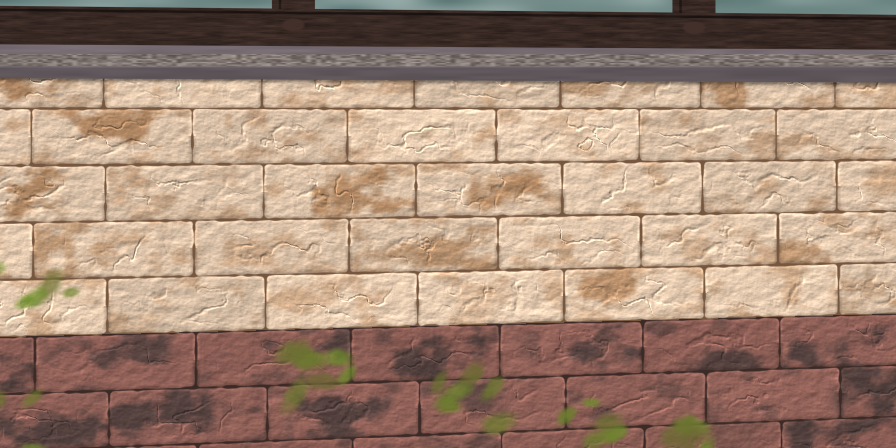
This texture is drawn by a Shadertoy shader. Its source:

```glsl
// Staggered cream and red stone bricks under a sill and window frame, with soft leaves in front.
#define ROW_HEIGHT 0.1276
#define FIRST_JOINT 0.2422
#define BRICK_WIDTH 0.366
#define NARROWING 0.0067
#define STAGGER 0.45
#define RED_ROW 4.0
#define JOINT 0.0054
#define CORNER 0.008
#define RELIEF 0.85
#define POST_PITCH 0.894
#define CLUSTERS 5
#define LEAVES 8

float hash(vec2 p) {
    return fract(sin(dot(p, vec2(127.1, 311.7))) * 43758.5453);
}

float noise(vec2 p) {
    vec2 i = floor(p), f = fract(p);
    f = f * f * (3.0 - 2.0 * f);
    vec2 e = vec2(0.0, 1.0);
    return mix(mix(hash(i), hash(i + e.yx), f.x),
               mix(hash(i + e.xy), hash(i + e.yy), f.x), f.y);
}

float fbm(vec2 p) {
    float sum = 0.0, amp = 0.5;
    for (int i = 0; i < 4; i++) {
        sum += amp * noise(p);
        p = p * 2.03 + 17.3;
        amp *= 0.5;
    }
    return sum;
}

// Stone surface: grain plus chiselled grooves, deepest at the brick centre
float stoneHeight(vec2 q, vec2 offset) {
    vec2 s = q + offset;
    float warped = noise(s * vec2(19.0, 30.0) + 1.6 * fbm(s * 26.0));
    float groove = 1.0 - smoothstep(0.0, 0.11, abs(warped - 0.5));
    float centre = 1.0 - smoothstep(0.3, 1.1, length(q / vec2(0.16, 0.055)));
    return fbm(s * vec2(38.0, 55.0)) - 0.38 * groove * centre;
}

vec3 wall(vec2 p, float px) {
    // Rows and columns shrink gently to the right
    float rowHeight = ROW_HEIGHT - 0.0065 * p.x;
    float v = (1.0 - p.y - FIRST_JOINT) / rowHeight;
    float row = floor(v);
    float x = p.x - 0.07 - 0.002 * row;
    float root = sqrt(BRICK_WIDTH * BRICK_WIDTH - 4.0 * NARROWING * x);
    float u = (BRICK_WIDTH - root) / (2.0 * NARROWING) - mod(row, 2.0) * STAGGER;
    vec2 id = vec2(floor(u), row);
    vec2 size = vec2(root, rowHeight);
    vec2 q = (fract(vec2(u, v)) - 0.5) * size * vec2(1.0, -1.0);
    vec2 offset = 9.0 * vec2(hash(id), hash(id + 31.7));

    // Rounded brick outline with a chipped edge
    vec2 b = abs(q) - 0.5 * (size - JOINT) + CORNER;
    float d = length(max(b, 0.0)) + min(max(b.x, b.y), 0.0) - CORNER;
    d += 0.004 * (noise(p * 65.0) - 0.5);

    float red = step(RED_ROW, row);
    vec3 face = mix(vec3(0.87, 0.77, 0.67), vec3(0.55, 0.37, 0.335), red);
    vec3 stainColor = mix(vec3(0.69, 0.53, 0.39), vec3(0.32, 0.25, 0.24), red);
    vec3 mortar = mix(vec3(0.46, 0.34, 0.25), vec3(0.23, 0.165, 0.15), red);

    // Burnt patch at a random place on each brick, over faint mottling
    vec2 patchAt = (vec2(hash(id + 5.3), hash(id + 8.9)) - 0.5) * size * vec2(0.8, 0.5);
    float cloud = fbm((q + offset) * vec2(18.0, 25.0)) - 0.47;
    float blob = 0.55 + 1.2 * cloud - 0.5 * length((q - patchAt) / vec2(0.15, 0.075));
    float stain = smoothstep(0.12, 0.5, blob) * smoothstep(0.15, 0.75, hash(id + 2.1));
    stain = max(stain, 0.55 * smoothstep(-0.02, 0.25, cloud));
    vec3 col = mix(face, stainColor, stain) * (0.96 + 0.08 * hash(id + 4.4));

    // Light from the upper left
    float slope = stoneHeight(q, offset) - stoneHeight(q + vec2(-0.0025, 0.0035), offset);
    col *= 1.0 + RELIEF * slope;
    col *= 1.0 + 0.13 * smoothstep(-0.008, -0.001, d) * sign(q.y);
    return mix(col, mortar, smoothstep(-px, px + 0.001, d));
}

vec3 sill(vec2 p, float t) {
    float grain = noise(p * vec2(90.0, 330.0));
    vec3 col = vec3(0.46, 0.42, 0.44);
    float rough = smoothstep(0.119, 0.123, t) - smoothstep(0.146, 0.150, t);
    col = mix(col, vec3(0.37, 0.33, 0.31) + 0.26 * grain, rough);
    col *= 1.0 - 0.2 * smoothstep(0.148, 0.153, t);
    return col * (0.93 + 0.14 * noise(p * vec2(12.0, 150.0)));
}

vec3 windowFrame(vec2 p, float t, float px) {
    float streak = fbm(p * vec2(25.0, 190.0));
    vec3 wood = vec3(0.22, 0.16, 0.14) * (0.65 + 0.75 * streak);
    float x = mod(p.x - 0.655 + 0.5 * POST_PITCH, POST_PITCH) - 0.5 * POST_PITCH;
    float edge = t - 0.013 - 0.010 * p.x;
    wood *= 1.0 - 0.5 * (1.0 - smoothstep(0.001, 0.003 + px, abs(edge - 0.009)));
    wood *= 1.0 - 0.4 * (1.0 - smoothstep(0.001, 0.003 + px, abs(x + 0.03))) * step(edge, 0.0);
    vec3 glass = mix(vec3(0.36, 0.47, 0.46), vec3(0.60, 0.68, 0.67), noise(p * vec2(9.0, 40.0)));
    float pane = smoothstep(px, -px, edge) * smoothstep(-px, px, abs(x) - 0.048);
    vec3 col = mix(wood, glass, pane);
    float bolt = length(vec2(x, t - 0.051 - 0.007 * p.x) / vec2(0.026, 0.015));
    return mix(col, vec3(0.27, 0.19, 0.17), 0.9 * smoothstep(1.1, 0.75, bolt));
}

// Out-of-focus leaves in clusters along the lower edge, tallest at the left
vec3 addLeaves(vec3 col, vec2 p) {
    float wobble = 0.7 * (fbm(p * 28.0) - 0.47);
    for (int k = 0; k < CLUSTERS; k++) {
        float c = float(k);
        vec2 spread = k == 0 ? vec2(0.20, 0.46) : vec2(0.13, 0.15);
        vec2 centre = vec2(0.06 + 0.65 * pow(c, 0.6), 0.21 - 0.055 * c);
        for (int i = 0; i < LEAVES; i++) {
            vec2 seed = vec2(float(i) + 0.5, c + 3.2);
            vec2 q = p - centre - spread * (vec2(hash(seed), hash(seed + 7.7)) - 0.5);
            float a = 1.6 * hash(seed + 1.9) - 0.4;
            q = mat2(cos(a), -sin(a), sin(a), cos(a)) * q;
            float r = length(q / mix(vec2(0.025, 0.014), vec2(0.052, 0.028), hash(seed + 4.1)));
            vec3 green = mix(vec3(0.42, 0.40, 0.20), vec3(0.43, 0.56, 0.17), hash(seed + 6.3));
            col = mix(col, green, 0.7 * smoothstep(1.15, 0.35, r + wobble));
        }
    }
    return col;
}

void mainImage(out vec4 fragColor, in vec2 fragCoord) {
    vec2 p = fragCoord / iResolution.y;
    float px = 0.7 / iResolution.y, t = 1.0 - p.y;
    float lip = t - 0.1745 - 0.005 * p.x;
    vec3 col = wall(p, px) * mix(0.6, 1.0, smoothstep(0.0, 0.012, lip));
    col = mix(sill(p, t), col, smoothstep(-px, px, lip));
    col = mix(windowFrame(p, t, px), col, smoothstep(-px, px, t - 0.099 - 0.006 * p.x));
    fragColor = vec4(addLeaves(col, p), 1.0);
}
```
